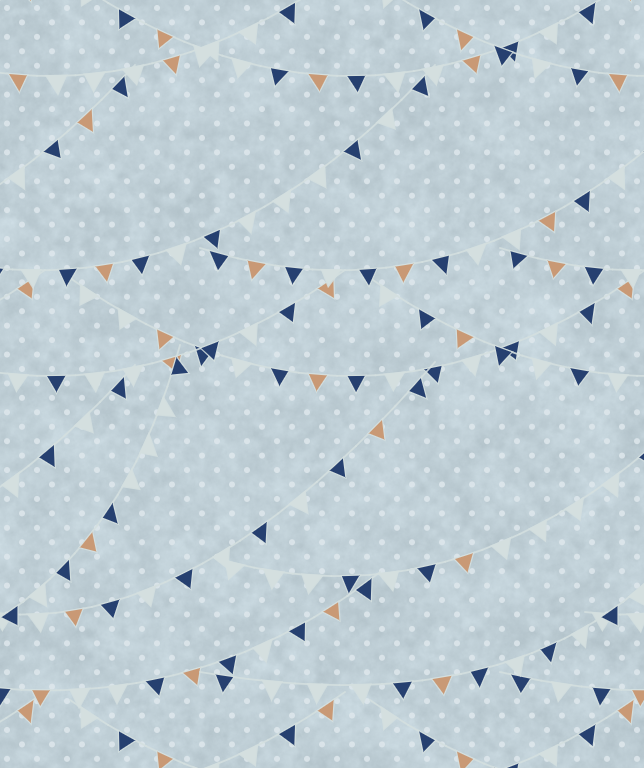
This pattern is drawn by a WebGL 2 fragment shader. Its source:

```glsl
#version 300 es
precision highp float;
// Strings of small pennants sagging over a mottled pale blue ground with polka dots.
// Each string is a quadratic curve cut into equal steps with one pennant per step;
// everything wraps on a tile of 6 by 7.22 units, with the canvas 7.68 units high.
uniform vec2 u_resolution;
out vec4 outColor;

const vec2 TILE = vec2(6.0, 7.22);
const vec3 PALE = vec3(0.83, 0.875, 0.875);

float hash(vec2 p) {
  return fract(sin(dot(p, vec2(127.1, 311.7))) * 43758.5453);
}

float noise(vec2 p) {
  vec2 i = floor(p), f = fract(p);
  f = f * f * (3.0 - 2.0 * f);
  return mix(mix(hash(i), hash(i + vec2(1, 0)), f.x),
             mix(hash(i + vec2(0, 1)), hash(i + vec2(1, 1)), f.x), f.y);
}

float fbm(vec2 p) {
  float sum = 0.0, amp = 0.5;
  for (int i = 0; i < 5; i++) {
    sum += amp * noise(p);
    p = mat2(1.6, 1.2, -1.2, 1.6) * p + 3.7;
    amp *= 0.55;
  }
  return sum;
}

// Coverage of a shape from its signed distance
float fill(float d) {
  return clamp(0.5 - d * u_resolution.y / 7.68, 0.0, 1.0);
}

float segment(vec2 p, vec2 a, vec2 b) {
  vec2 ab = b - a;
  return length(p - a - ab * clamp(dot(p - a, ab) / dot(ab, ab), 0.0, 1.0));
}

// Signed distance to the line from a to b
float side(vec2 p, vec2 a, vec2 b) {
  return dot(p - a, normalize(vec2(a.y - b.y, b.x - a.x)));
}

vec2 curve(vec2 a, vec2 b, vec2 c, float t) {
  return mix(mix(a, b, t), mix(b, c, t), t);
}

// One string from a to c with control point b and count pennants
void bunting(inout vec3 color, vec2 p, vec2 a, vec2 b, vec2 c, int count, int phase) {
  for (int i = 0; i < count; i++) {
    float n = float(count), t = (float(i) + 0.5) / n;
    vec2 hook = curve(a, b, c, t);
    vec2 d = p - hook;
    d -= TILE * round(d / TILE);
    if (dot(d, d) > 0.16) continue;

    // Cord on both sides of the hook
    vec2 before = curve(a, b, c, t - 0.5 / n) - hook;
    vec2 after = curve(a, b, c, t + 0.5 / n) - hook;
    float cord = min(segment(d, before, vec2(0)), segment(d, vec2(0), after));
    color = mix(color, PALE, 0.9 * fill(cord - 0.009));

    // Pennant: base along the cord, tip between its normal and straight down
    vec2 seed = vec2(float(i), a.x * 3.1 + a.y);
    vec2 along = normalize(mix(b - a, c - b, t));
    if (along.x < 0.0) along = -along;
    vec2 normal = vec2(-along.y, along.x);
    float halfBase = 0.085 + 0.012 * hash(seed + 4.0);
    vec2 left = -along * halfBase, right = along * halfBase;
    vec2 tip = normalize(normal + vec2(0, 0.35)) * (0.155 + 0.02 * hash(seed + 7.0))
             + along * 0.06 * (hash(seed + 9.0) - 0.5);
    float flag = max(max(side(d, left, tip), side(d, tip, right)), side(d, right, left));

    // Navy alternates with tan and pale; some fade to pale
    int kind = (i + phase) & 3;
    vec3 cloth = kind == 1 ? vec3(0.79, 0.60, 0.46) : vec3(0.15, 0.25, 0.44);
    if (kind == 3 || hash(seed) < 0.2) cloth = PALE;
    color = mix(color, PALE, 0.9 * fill(flag - 0.012));
    color = mix(color, cloth, fill(flag));
  }
}

void main() {
  vec2 p = gl_FragCoord.xy / u_resolution.y * 7.68;
  p.y = 7.68 - p.y;

  // Mottled ground
  float cloud = fbm(p * 2.2) - 0.5;
  float fleck = fbm(p * 9.0 + 20.0) - 0.5;
  vec3 color = vec3(0.745, 0.807, 0.836) + 0.06 * cloud + 0.10 * fleck;

  // Polka dots on a centred lattice
  vec2 cell = vec2(0.3, 0.2888), g = p - vec2(0.37, 2.39);
  vec2 d0 = g - cell * round(g / cell);
  vec2 d1 = g - cell * (floor(g / cell) + 0.5);
  float dots = min(length(d0), length(d1)) - 0.03;
  color = mix(color, vec3(0.87, 0.905, 0.925), 0.85 * fill(dots));

  // Two rows of wide swags, then strings sweeping down to the left
  for (int k = 0; k < 4; k++) {
    vec2 o = vec2(k & 1, k >> 1) * 3.0;
    bunting(color, p, o + vec2(0.7, -0.22), o + vec2(3.55, 1.78), o + vec2(6.45, -0.3), 15, 3);
  }
  for (int k = 0; k < 2; k++) {
    vec2 o = vec2(3 * k, 0);
    bunting(color, p, o + vec2(4.35, 0.65), o + vec2(1.85, 3.38), o + vec2(-1.0, 2.48), 15, 0);
  }
  bunting(color, p, vec2(4.35, 3.62), vec2(1.95, 6.4), vec2(-0.15, 6.12), 12, 0);
  bunting(color, p, vec2(7.35, 3.65), vec2(4.9, 6.38), vec2(2.15, 5.58), 14, 2);
  bunting(color, p, vec2(3.8, 5.72), vec2(1.7, 7.37), vec2(-1.0, 6.72), 13, 0);
  bunting(color, p, vec2(1.8, 3.45), vec2(0.7, 7.52), vec2(-4.0, 6.72), 19, 0);

  outColor = vec4(color, 1.0);
}
```
